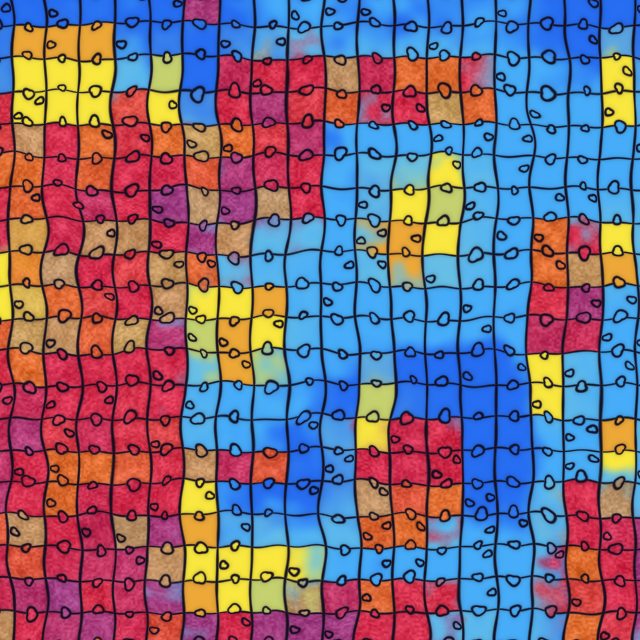
Give the GLSL for this pattern, as a Shadertoy shader.

```glsl
// Painted jigsaw: a wobbly ink grid with small looped knobs on its edges.
// Each cell is tinted from broad warm and yellow zones over a blue wash;
// value noise bends the lines, mottles the paint and varies the ink.

const vec2 GRID = vec2(18.43, 19.6);   // cells across and down the canvas
const vec2 SHIFT = vec2(0.29, 0.77);   // partial cell at the top left

// Colour zones, measured from the top left: centre.xy, radii.zw
const vec4 WARM[12] = vec4[12](
    vec4(.12, .30, .25, .15), vec4(.12, .55, .17, .22), vec4(.10, .85, .19, .20),
    vec4(.43, .23, .08, .15), vec4(.67, .14, .09, .06), vec4(.53, .12, .08, .05),
    vec4(.88, .46, .06, .10), vec4(.63, .74, .09, .10), vec4(.95, .89, .10, .13),
    vec4(.50, .99, .22, .07), vec4(.31, .00, .03, .05), vec4(.36, .72, .09, .03));
const vec4 YELLOW[12] = vec4[12](
    vec4(.25, .13, .03, .05), vec4(.37, .52, .08, .07), vec4(.66, .34, .07, .08),
    vec4(.38, .90, .11, .06), vec4(.31, .81, .03, .05), vec4(.97, .12, .04, .06),
    vec4(.02, .43, .05, .07), vec4(.97, .70, .04, .03), vec4(.58, .64, .03, .06),
    vec4(.97, .39, .04, .06), vec4(.10, .12, .09, .07), vec4(.86, .59, .04, .06));

float hash(vec2 p) {
    return fract(sin(dot(p, vec2(127.1, 311.7))) * 43758.5453);
}

float noise(vec2 p) {
    vec2 i = floor(p), f = fract(p);
    f = f * f * (3.0 - 2.0 * f);
    return mix(mix(hash(i), hash(i + vec2(1, 0)), f.x),
               mix(hash(i + vec2(0, 1)), hash(i + vec2(1, 1)), f.x), f.y);
}

// Strongest rounded-box zone: 1 at its centre, 0 at its rim
float zone(vec4 zones[12], vec2 uv) {
    float best = -9.0;
    for (int i = 0; i < 12; i++) {
        vec2 q = (uv - zones[i].xy) / zones[i].zw;
        best = max(best, 1.0 - sqrt(length(q * q)));
    }
    return best;
}

// Paint at p for the piece with the given cell index
vec3 paint(vec2 p, vec2 cell) {
    vec2 center = cell + 0.5;
    vec2 uv = (mix(center, p, 0.15) + SHIFT) / GRID;
    float pick = hash(cell + 7.3);
    float jitter = 0.25 * (pick - 0.5) + 0.12 * (noise(p * 2.3) - 0.5);

    // Smooth blue wash, paler beside the warm zones
    float warm = zone(WARM, uv) + jitter;
    float gold = zone(YELLOW, uv) + jitter;
    float pale = noise(p * 0.36 + 4.0) + 0.25 * noise(p * 1.7) - 0.1;
    vec3 col = mix(vec3(.15, .43, .95), vec3(.28, .68, .98), smoothstep(0.25, 0.65, pale));
    col = mix(col, vec3(.50, .80, .84), 0.6 * smoothstep(-0.5, 0.0, max(gold, warm - 0.15)));

    // Red, orange, plum and khaki pieces
    float tone = 0.6 * noise(center * 0.55 + 19.0) + 0.4 * pick;
    vec3 hot = mix(vec3(.64, .25, .52), vec3(.84, .19, .31), smoothstep(0.22, 0.48, tone));
    hot = mix(hot, vec3(.88, .43, .20), smoothstep(0.52, 0.72, tone));
    hot = mix(hot, vec3(.76, .64, .40), step(0.84, hash(cell + 31.7)) * 0.85);
    hot += 0.12 * (noise(p * 3.0) - 0.5) + 0.14 * (noise(p * 15.0) - 0.5);
    col = mix(col, hot, smoothstep(-0.04, 0.09, warm));

    // Clear yellow patches, ochre where they lie over warm pieces
    vec3 sun = mix(vec3(.98, .91, .25), vec3(.93, .66, .22), step(0.72, pick));
    sun = mix(sun, vec3(.72, .80, .48), 0.8 * step(pick, 0.2));
    return mix(col, sun, smoothstep(-0.04, 0.12, gold) * (1.0 - 0.6 * smoothstep(0.2, 0.5, warm)));
}

// Signed distance to a lumpy, slightly pointed loop
float knob(vec2 q, float radius, float seed) {
    float a = atan(q.y, q.x);
    float lump = 1.0 + 0.13 * sin(a * 2.0 + seed * 6.3) + 0.10 * sin(a * 3.0 + seed * 17.0);
    return length(q) - radius * lump;
}

void mainImage(out vec4 fragColor, in vec2 fragCoord) {
    vec2 uv = fragCoord / iResolution.xy;
    uv.y = 1.0 - uv.y;
    vec2 p = uv * GRID - SHIFT;
    float soft = 0.012 + 0.6 * GRID.y / iResolution.y;

    // Bend the grid by hand-drawn wobble
    vec2 g = p + 0.24 * (vec2(noise(p * 0.8), noise(p * 0.8 + 40.0)) - 0.5);
    g += 0.035 * sin(p.yx * vec2(2.6, 5.0) + 3.0 * noise(p * 0.3));
    vec2 cell = floor(g);
    vec2 edge = floor(g + 0.5);
    vec2 toLine = abs(g - edge);
    float press = 0.015 * (noise(p * 2.5 + 9.0) - 0.5);
    float line = min(toLine.x - 0.036, toLine.y - 0.025) - press;

    // Knobs: nearly every horizontal edge, about a third of vertical ones
    for (int k = 0; k < 2; k++) {
        bool onRow = k == 0;
        vec2 id = onRow ? vec2(cell.x, edge.y) : vec2(edge.x, cell.y);
        vec2 seedId = id + float(k) * 53.0;
        float seed = hash(seedId), side = hash(seedId + 11.0) - 0.5;
        if (seed > (onRow ? 0.94 : 0.36)) continue;
        vec2 center = id + (onRow ? vec2(0.5 + 0.1 * (seed - 0.5), 0.16 * side)
                                  : vec2(0.19 * sign(side), 0.5 + 0.5 * side));
        float radius = onRow ? mix(0.10, 0.18, hash(seedId + 3.0)) : 0.11;
        float d = knob(g - center, radius, seed);
        if (d < 0.0) cell = id - (side > 0.0 ? vec2(0) : (onRow ? vec2(0, 1) : vec2(1, 0)));
        line = min(max(line, -d), abs(d) - 0.032 - press);
    }

    vec3 col = paint(g, cell);
    float ink = 1.0 - smoothstep(-soft, soft, line);
    col *= 1.0 - 0.16 * exp(-max(line, 0.0) * 18.0);   // ink bleeding into paint
    col = mix(col, vec3(.07, .05, .12), ink * 0.96);
    fragColor = vec4(clamp(col, 0.0, 1.0), 1.0);
}
```
